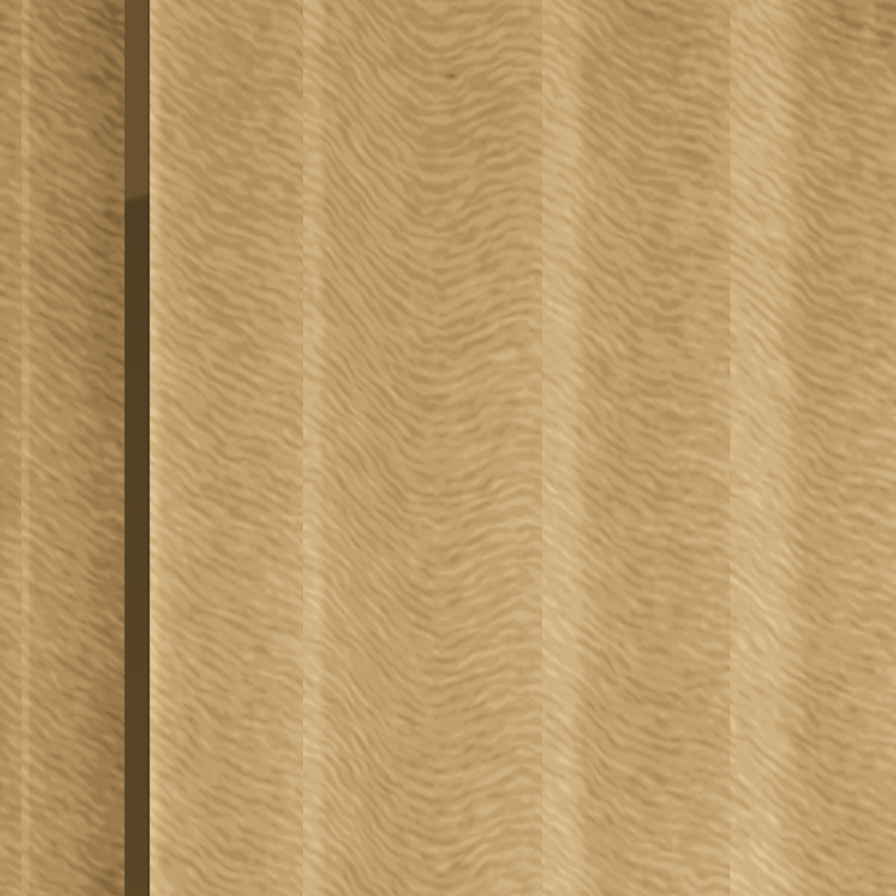
A WebGL 1 fragment shader for this texture:

```glsl
precision highp float;
// Draped tan curtain: uneven vertical folds with crisp ridges and a dark gap at left.
// Each fold bends a broken diagonal twill; noise adds slubs, wear and soft shading.
uniform vec2 u_resolution;

const float PI = 3.14159265;
const float GAP_LEFT = 0.139;
const float GAP_RIGHT = 0.167;
const vec3 UMBER = vec3(0.33, 0.26, 0.14);
const vec3 BARK = vec3(0.49, 0.38, 0.22);
const vec3 BRONZE = vec3(0.61, 0.48, 0.30);
const vec3 OCHRE = vec3(0.69, 0.56, 0.36);
const vec3 TAN = vec3(0.76, 0.63, 0.43);
const vec3 SAND = vec3(0.81, 0.69, 0.50);
const vec3 CREAM = vec3(0.88, 0.77, 0.58);

float hash(vec2 p) {
  vec3 q = fract(p.xyx * vec3(0.1031, 0.1030, 0.0973));
  q += dot(q, q.yzx + 33.33);
  return fract((q.x + q.y) * q.z);
}

float noise(vec2 p) {
  vec2 i = floor(p), f = fract(p);
  f = f * f * (3.0 - 2.0 * f);
  float low = mix(hash(i), hash(i + vec2(1.0, 0.0)), f.x);
  float high = mix(hash(i + vec2(0.0, 1.0)), hash(i + vec2(1.0)), f.x);
  return mix(low, high, f.y);
}

// Fold holding x: left edge, right edge, ridge width, twill bend.
vec4 foldAt(float x) {
  vec4 fold = vec4(-0.12, 0.023, 0.02, 0.02);
  fold = mix(fold, vec4(0.023, 0.153, 0.01, 0.01), step(0.023, x));
  fold = mix(fold, vec4(0.153, 0.338, 0.025, 0.03), step(0.153, x));
  fold = mix(fold, vec4(0.338, 0.605, 0.022, 0.13), step(0.338, x));
  fold = mix(fold, vec4(0.605, 0.815, 0.043, 0.05), step(0.605, x));
  return mix(fold, vec4(0.815, 1.03, 0.070, 0.04), step(0.815, x));
}

// Vertical displacement of the twill across one fold.
float twillDrop(float x, vec4 fold) {
  float width = fold.y - fold.x;
  float t = (x - fold.x) / width;
  return width * (mix(0.62, 0.35, fold.w * 7.0) * t - fold.w * cos(2.0 * PI * t));
}

// Broken diagonal yarn, roughly -1 to 1.
float twill(vec2 p, float drop) {
  float v = p.y + drop + 0.007 * (noise(p * vec2(28.0, 22.0)) - 0.5);
  float slub = noise(vec2(p.x * 65.0, v * 125.0));
  float fiber = noise(vec2(p.x * 150.0, v * 210.0) + 37.0);
  float rows = sin(2.0 * PI * 64.0 * v + 4.0 * noise(p * 55.0 + 11.0));
  return 0.9 * (slub - 0.5) + 0.6 * (fiber - 0.5) + 0.32 * rows;
}

// Light on a fold: bright ridge, shaded valley, gentle recovery.
float foldTone(float x, vec4 fold) {
  float t = (x - fold.x) / (fold.y - fold.x);
  float ridge = 1.0 - smoothstep(fold.z * 0.65, fold.z * 1.25, x - fold.x);
  float valley = sin(PI * clamp(t, 0.0, 1.0));
  return 0.82 + 0.13 * ridge - 0.13 * valley * (1.0 - ridge);
}

float spot(vec2 p, vec2 center, vec2 size) {
  vec2 d = (p - center) / size;
  return exp(-dot(d, d));
}

vec3 clothColor(float tone) {
  vec3 color = mix(BARK, BRONZE, smoothstep(0.05, 0.33, tone));
  color = mix(color, OCHRE, smoothstep(0.33, 0.54, tone));
  color = mix(color, TAN, smoothstep(0.54, 0.76, tone));
  color = mix(color, SAND, smoothstep(0.76, 0.94, tone));
  return mix(color, CREAM, smoothstep(0.94, 1.20, tone));
}

vec3 cloth(vec2 p, float pixel) {
  vec4 fold = foldAt(p.x);
  float weave = twill(p, twillDrop(p.x, fold));
  float tone = foldTone(p.x, fold);

  // Shaded left panel and the bright hem beside the gap.
  float panel = 1.0 - step(0.153, p.x);
  tone -= panel * (0.20 + 0.27 * smoothstep(0.075, GAP_LEFT, p.x));
  tone += (1.0 - panel) * 0.12 * exp(-max(p.x - GAP_RIGHT, 0.0) * 45.0);

  // Broad fading and rubbed patches.
  tone -= 0.13 * smoothstep(0.45, 1.0, p.y) - 0.03;
  tone += 0.09 * (noise(p * vec2(9.0, 6.0) + 5.0) - 0.5);
  float wear = spot(p, vec2(0.98, 0.98), vec2(0.08, 0.045));
  wear += spot(p, vec2(0.78, 0.85), vec2(0.025, 0.04));
  tone += weave * (0.23 + 0.10 * wear) - 0.12 * wear;

  // Fine seams and one small snag.
  float seam = 1.0 - smoothstep(0.0, 0.001 + pixel, abs(p.x - fold.x));
  tone -= seam * mix(0.035, 0.14, panel);
  tone -= 0.4 * spot(p, vec2(0.503, 0.915), vec2(0.006, 0.003));
  return clothColor(tone);
}

vec3 gapColor(vec2 p) {
  float upper = smoothstep(0.770, 0.782, p.y - 0.25 * (p.x - GAP_LEFT));
  vec3 color = mix(UMBER * mix(1.05, 0.92, p.y), BARK * 0.85, upper);
  return color * (1.0 - 0.25 * smoothstep(0.163, GAP_RIGHT, p.x));
}

void main() {
  vec2 p = gl_FragCoord.xy / u_resolution;
  float pixel = 1.0 / u_resolution.x;
  float gap = smoothstep(GAP_LEFT - pixel, GAP_LEFT + pixel, p.x);
  gap *= 1.0 - smoothstep(GAP_RIGHT - pixel, GAP_RIGHT + pixel, p.x);
  gl_FragColor = vec4(mix(cloth(p, pixel), gapColor(p), gap), 1.0);
}
```
